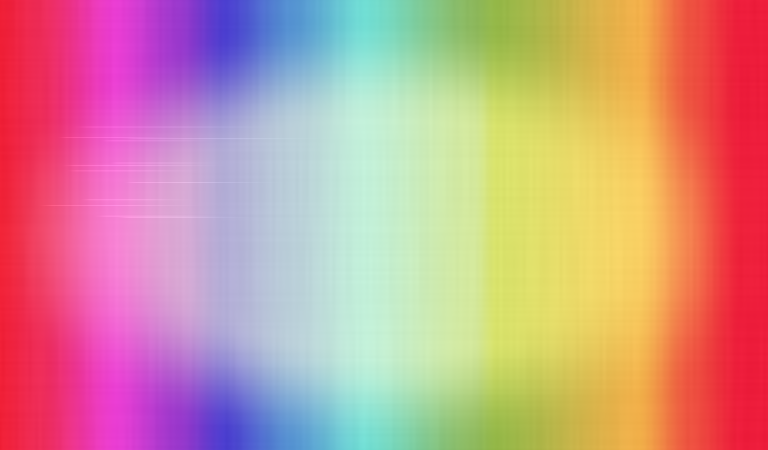
Reproduce this background procedurally as a Shadertoy shader.

```glsl
const int STOPS = 12;
const float STOP_X[STOPS] = float[STOPS](
    0.0, 0.052, 0.15, 0.234, 0.293, 0.378, 0.475, 0.618, 0.645, 0.833, 0.898, 0.964);

// Saturated spectrum along the upper and lower borders
const vec3 RIM[STOPS] = vec3[STOPS](
    vec3(0.94, 0.12, 0.21), vec3(0.93, 0.17, 0.34), vec3(0.92, 0.24, 0.83),
    vec3(0.60, 0.22, 0.80), vec3(0.29, 0.24, 0.81), vec3(0.33, 0.57, 0.82),
    vec3(0.44, 0.87, 0.83), vec3(0.55, 0.72, 0.36), vec3(0.58, 0.72, 0.28),
    vec3(0.95, 0.69, 0.29), vec3(0.93, 0.32, 0.25), vec3(0.93, 0.11, 0.23));

// Pale spectrum inside the central glow
const vec3 GLOW[STOPS] = vec3[STOPS](
    vec3(0.96, 0.34, 0.18), vec3(0.97, 0.55, 0.58), vec3(0.98, 0.57, 0.83),
    vec3(0.85, 0.66, 0.83), vec3(0.70, 0.68, 0.84), vec3(0.73, 0.81, 0.85),
    vec3(0.76, 0.94, 0.85), vec3(0.83, 0.91, 0.61), vec3(0.85, 0.89, 0.42),
    vec3(0.98, 0.83, 0.40), vec3(0.98, 0.66, 0.36), vec3(0.95, 0.20, 0.22));

float hash(vec2 p) {
    vec3 q = fract(p.xyx * 0.1031);
    q += dot(q, q.yzx + 33.33);
    return fract((q.x + q.y) * q.z);
}

float valueNoise(vec2 p) {
    vec2 cell = floor(p);
    vec2 f = fract(p);
    f = f * f * (3.0 - 2.0 * f);
    float low = mix(hash(cell), hash(cell + vec2(1, 0)), f.x);
    float high = mix(hash(cell + vec2(0, 1)), hash(cell + vec2(1, 1)), f.x);
    return mix(low, high, f.y);
}

vec3 spectrum(float x, vec3 colors[STOPS]) {
    vec3 color = colors[0];
    for (int i = 1; i < STOPS; i++) {
        float t = clamp((x - STOP_X[i - 1]) / (STOP_X[i] - STOP_X[i - 1]), 0.0, 1.0);
        color = mix(color, colors[i], mix(t, smoothstep(0.0, 1.0, t), 0.5));
    }
    return color;
}

float glowMask(vec2 uv, vec2 center, vec2 radius) {
    return 1.0 - smoothstep(0.65, 1.25, length((uv - center) / radius));
}

// Woven grain made of stretched noise in both directions
float brushedGrain(vec2 uv) {
    float warp = valueNoise(uv * vec2(230.0, 5.0)) - 0.5;
    float weft = valueNoise(uv * vec2(6.0, 150.0) + 40.0) - 0.5;
    return warp + 0.6 * weft;
}

// Thin horizontal line that fades towards both ends
float scratch(vec2 uv, vec2 start, float span, float width) {
    float along = (uv.x - start.x) / span;
    float fade = smoothstep(0.0, 0.1, along) * (1.0 - smoothstep(0.4, 1.0, along));
    return fade * (1.0 - smoothstep(0.0, width, abs(uv.y - start.y)));
}

float scratches(vec2 uv, float width) {
    float total = 0.0;
    for (int i = 0; i < 12; i++) {
        float id = float(i);
        float band = mod(id, 3.0);
        vec2 start = vec2(0.04 + 0.15 * hash(vec2(id, 3.0)),
                          0.51 + 0.08 * band + 0.05 * hash(vec2(id, 8.0)));
        total += scratch(uv, start, 0.15 + 0.15 * hash(vec2(id, 5.0)), width);
    }
    return total;
}

void mainImage(out vec4 fragColor, in vec2 fragCoord) {
    vec2 uv = fragCoord / iResolution.xy;

    // Spectrum brightened by an oval glow
    float glow = glowMask(uv, vec2(0.5, 0.478), vec2(0.43, 0.39));
    vec3 color = mix(spectrum(uv.x, RIM), spectrum(uv.x, GLOW), glow);

    // Surface texture
    color += 0.018 * brushedGrain(uv);
    color += 0.06 * scratches(uv, max(0.002, 1.0 / iResolution.y));

    fragColor = vec4(clamp(color, 0.0, 1.0), 1.0);
}
```
